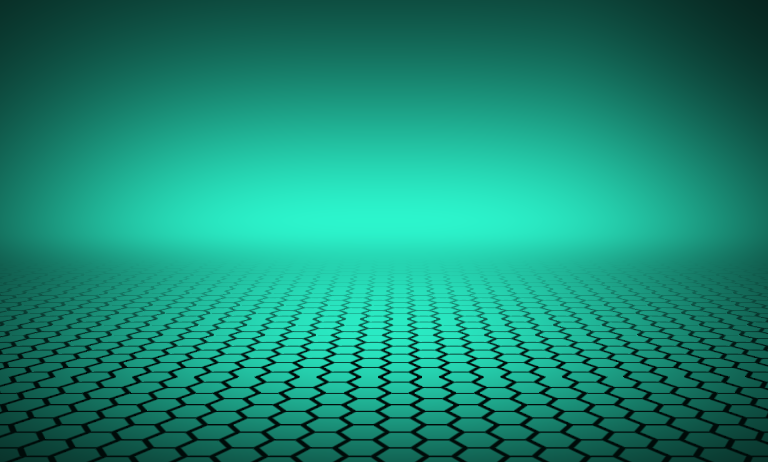
Reproduce this background procedurally as a Shadertoy shader.

```glsl
const vec3 TINT = vec3(0.18, 1.0, 0.835);
const vec3 LINE_COLOR = vec3(0.0, 0.045, 0.037);
const float AMBIENT = 0.10;

// Soft light pool with a separate reach and falloff power per axis
float glow(vec2 uv, vec2 center, vec2 reach, vec2 power) {
    vec2 falloff = pow(abs(uv - center) / reach, power);
    return exp(-falloff.x - falloff.y);
}

// Distances to the slanted and level borders of the nearest unit hexagon
vec2 hexBorders(vec2 p) {
    vec2 cell = vec2(3.0, sqrt(3.0));
    vec2 a = mod(p, cell) - 0.5 * cell;
    vec2 b = mod(p - 0.5 * cell, cell) - 0.5 * cell;
    vec2 q = abs(dot(a, a) < dot(b, b) ? a : b);
    float apothem = 0.5 * sqrt(3.0);
    return apothem - vec2(dot(q, vec2(apothem, 0.5)), q.y);
}

// Perspective floor coordinates, one unit per column and per row
vec2 floorPlane(vec2 uv, float aspect, float vanishX, float horizon) {
    float drop = max(horizon - uv.y, 0.05);
    return vec2((uv.x - vanishX) * aspect / (drop * 0.122), 13.6 / drop);
}

// Line coverage with its own half width for slanted and level borders
float gridMask(vec2 plane, vec2 halfWidths) {
    vec2 borders = hexBorders(plane * vec2(1.5, sqrt(3.0))) - halfWidths;
    float d = min(borders.x, borders.y);
    float blur = clamp(fwidth(d), 0.001, 0.4) * 0.85;
    return 1.0 - smoothstep(-blur, blur, d);
}

void mainImage(out vec4 fragColor, in vec2 fragCoord) {
    vec2 uv = fragCoord / iResolution.xy;
    float aspect = iResolution.x / iResolution.y;

    // Back wall, dimmer toward the upper right
    float wall = AMBIENT + 0.86 * glow(uv, vec2(0.495, 0.522), vec2(0.52, 0.38), vec2(3.0, 1.57));
    wall *= 1.0 - 0.2 * smoothstep(0.72, 1.0, uv.x) * smoothstep(0.5, 1.0, uv.y);

    // Floor light, blended softly into the wall
    float depthReach = uv.y > 0.29 ? 0.36 : 0.283;
    float ground = AMBIENT + 0.82 * glow(uv, vec2(0.5, 0.29), vec2(0.49, depthReach), vec2(2.1, 2.0));
    float light = mix(ground, wall, smoothstep(0.37, 0.50, uv.y));
    vec3 color = TINT * light;

    // Hexagonal lines fade out with distance
    vec2 plane = floorPlane(uv, aspect, 0.521, 0.728);
    float visibility = 1.0 - smoothstep(0.20, 0.45, uv.y);
    color = mix(color, LINE_COLOR, gridMask(plane, vec2(0.115, 0.075)) * visibility);

    fragColor = vec4(color, 1.0);
}
```
